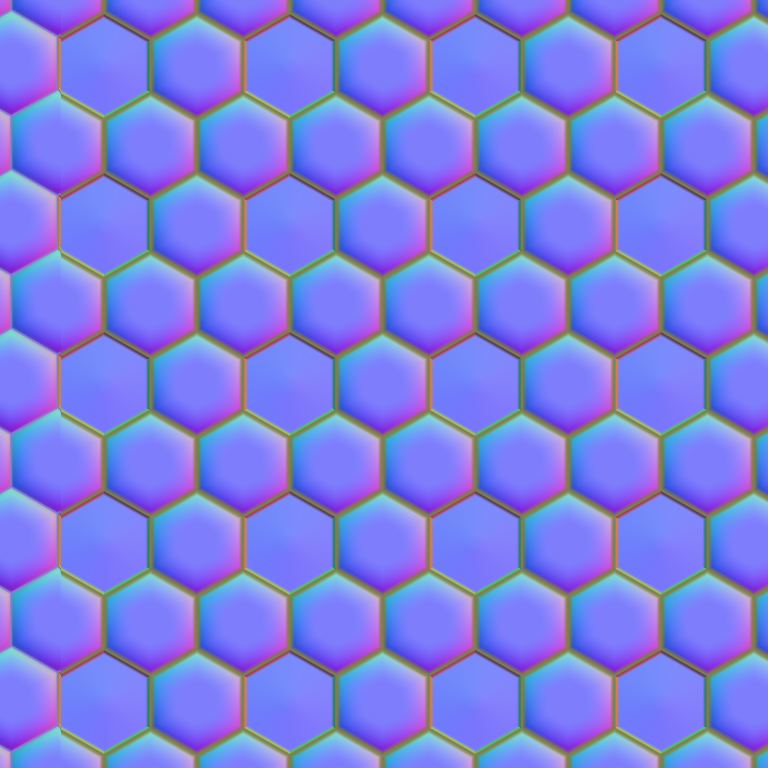
A WebGL 1 fragment shader for this texture map:

```glsl
precision highp float;
// Normal map of a honeycomb of domed hexagonal tiles with recessed flat ones.

uniform vec2 u_resolution;

#define PITCH vec2(0.12088, 0.1035)   // column and row spacing
#define ORIGIN vec2(0.1354, 0.5)      // centre of one recessed tile
#define GROOVE 0.036                  // half width of joints, in tile widths
#define GROOVE_BLUE 0.34              // blue level at the joint bottom
#define DOME_TILT 0.80                // slope at the rim of a dome
#define DOME_FLAT 0.40                // share of a dome that stays level
#define RIM_TILT 0.66                 // slope of the wall around a flat tile
#define CONE_TILT 0.085               // faint slope inside a flat tile
#define SEAM_X 0.079                  // strip at the left that is shifted
#define SEAM_SHIFT 0.004              // upward shift of that strip

const vec2 HEX_AXIS = vec2(0.5, 0.8660254);
const vec2 HEX_PERIOD = vec2(1.0, 1.7320508);

// Distance from the centre in hexagonal metric; the tile edge is at 0.5.
float hexRadius(vec2 p) {
    p = abs(p);
    return max(p.x, dot(p, HEX_AXIS));
}

// Outward direction of the nearest side.
vec2 sideNormal(vec2 p) {
    vec2 a = abs(p);
    vec2 n = a.x > dot(a, HEX_AXIS) ? vec2(1.0, 0.0) : HEX_AXIS;
    return n * vec2(p.x < 0.0 ? -1.0 : 1.0, p.y < 0.0 ? -1.0 : 1.0);
}

// Local position in xy, and 1 in z for a recessed tile.
vec3 nearestTile(vec2 p) {
    vec2 id = floor(p / HEX_PERIOD + 0.5);
    vec2 even = p - id * HEX_PERIOD;
    vec2 odd = (fract(p / HEX_PERIOD) - 0.5) * HEX_PERIOD;
    float recessed = 1.0 - step(0.5, mod(id.x, 2.0));
    return dot(even, even) < dot(odd, odd) ? vec3(even, recessed) : vec3(odd, 0.0);
}

vec2 domeTilt(vec2 p, float radius) {
    float r = radius + length(p);
    float rise = clamp((r - DOME_FLAT) / (1.0 - DOME_FLAT), 0.0, 1.0);
    return p / max(length(p), 0.001) * DOME_TILT * pow(rise, 1.5);
}

vec2 coneTilt(vec2 p) {
    float r = length(p);
    vec2 lean = vec2(-0.04, 0.02);
    return lean + p / max(r, 0.001) * CONE_TILT * smoothstep(0.0, 0.12, r);
}

void main() {
    vec2 uv = gl_FragCoord.xy / u_resolution;
    float pixel = 1.0 / (u_resolution.x * PITCH.x);

    // The left strip is displaced and has almost no joints.
    float strip = 1.0 - smoothstep(SEAM_X - 0.001, SEAM_X + 0.001, uv.x);
    uv.y -= SEAM_SHIFT * strip;

    vec2 scale = vec2(PITCH.x, PITCH.y / HEX_AXIS.y);
    vec3 tile = nearestTile((uv - ORIGIN) / scale);
    vec2 p = tile.xy;
    float radius = hexRadius(p);
    float edge = 0.5 - radius;

    // Joint profile, softened by at least one pixel.
    float soft = max(0.022, pixel);
    float joint = 1.0 - smoothstep(GROOVE - soft, GROOVE + soft, edge);
    float meet = smoothstep(0.0, soft, edge);

    vec2 tilt;
    if (tile.z > 0.5) {
        tilt = mix(coneTilt(p), -sideNormal(p) * RIM_TILT * meet, joint);
    } else {
        joint *= mix(1.0, 0.25, strip);
        tilt = domeTilt(p, radius) * meet * mix(1.0, 0.22, joint);
    }

    // Encode the normal as colour.
    float blue = 0.5 + 0.5 * sqrt(max(0.0, 1.0 - dot(tilt, tilt)));
    blue = mix(blue, GROOVE_BLUE, joint);
    vec3 colour = vec3(0.5 + 0.5 * tilt, blue);
    gl_FragColor = vec4(colour * 0.99, 1.0);
}
```
